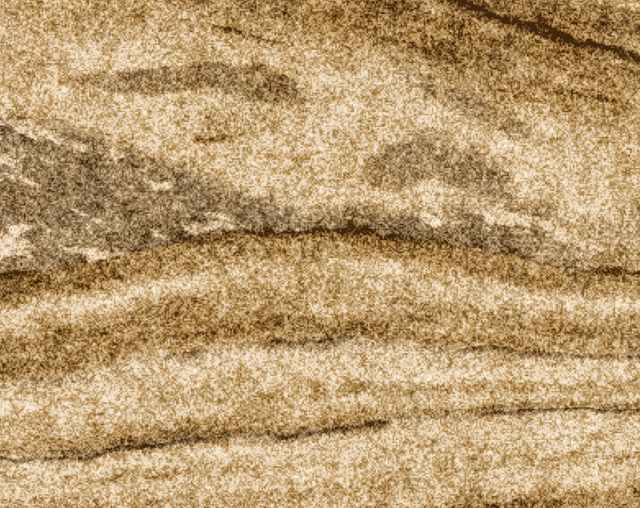
Give the GLSL for this texture, as a Shadertoy shader.

```glsl
// Weathered sandstone: arched beds below a long crack, a grey stained ledge
// above it, and brown slanting beds at the upper right. A scalar tone is built
// from warped bands, stains and cracks, then grained and mapped to a ramp.

const vec3 UMBER = vec3(0.25, 0.15, 0.05);
const vec3 BROWN = vec3(0.51, 0.36, 0.17);
const vec3 OCHRE = vec3(0.71, 0.55, 0.31);
const vec3 STONE = vec3(0.62, 0.52, 0.39);
const vec3 TAN   = vec3(0.80, 0.68, 0.50);
const vec3 CREAM = vec3(0.91, 0.83, 0.71);
const vec3 CHALK = vec3(0.98, 0.94, 0.87);

const float FINE_GRAIN = 0.58;    // contrast of single sand grains
const float COARSE_GRAIN = 0.36;  // contrast of grain clusters
const float GRAIN_SCALE = 310.0;  // grains per canvas height
const float BED_CONTRAST = 0.50;  // strength of the thin layering
const float ARCH_HEIGHT = 0.10;
const float SLANT = 0.29;         // fall of the upper beds

float hash(vec2 p) {
    vec3 q = fract(vec3(p.xyx) * 0.1031);
    q += dot(q, q.yzx + 33.33);
    return fract((q.x + q.y) * q.z);
}

float noise(vec2 p) {
    vec2 i = floor(p), f = fract(p);
    f = f * f * (3.0 - 2.0 * f);
    return mix(mix(hash(i), hash(i + vec2(1, 0)), f.x),
               mix(hash(i + vec2(0, 1)), hash(i + vec2(1, 1)), f.x), f.y);
}

float fbm(vec2 p) {
    float sum = 0.0, amp = 0.5;
    for (int i = 0; i < 5; i++) {
        sum += amp * noise(p);
        p = mat2(1.6, 1.2, -1.2, 1.6) * p + 17.3;
        amp *= 0.5;
    }
    return sum / 0.97;
}

// Soft band of half width w around d = 0
float band(float d, float w) { return exp(-d * d / (w * w)); }

// Sharp upper lip with a softer shadow below it
float crack(float d, float w) {
    return d > 0.0 ? band(d, w * 0.6) : band(d, w * 1.5);
}

// Fades in after a and out after b
float span(float x, float a, float b) {
    return smoothstep(a - 0.04, a + 0.04, x) * (1.0 - smoothstep(b - 0.04, b + 0.04, x));
}

// Ragged elliptical stain
float stain(vec2 p, vec2 centre, vec2 radius, float slope) {
    vec2 q = p - centre;
    q.y -= slope * q.x;
    return 1.0 - smoothstep(0.75, 1.15, length(q / radius));
}

vec3 ramp(float t, float grey) {
    vec3 c = mix(UMBER, mix(BROWN, STONE * 0.72, grey * 0.6), smoothstep(0.03, 0.30, t));
    c = mix(c, mix(OCHRE, STONE, grey), smoothstep(0.30, 0.52, t));
    c = mix(c, mix(TAN, STONE * 1.24, grey * 0.5), smoothstep(0.52, 0.72, t));
    c = mix(c, CREAM, smoothstep(0.72, 0.93, t));
    return mix(c, CHALK, smoothstep(0.95, 1.25, t));
}

void mainImage(out vec4 fragColor, in vec2 fragCoord) {
    vec2 p = fragCoord / iResolution.y;
    float patches = fbm(p * 7.0 + 4.0) - 0.5;
    float rough = fbm(p * 32.0 + 9.0) - 0.5;
    vec2 w = p + 0.05 * vec2(fbm(p * 9.0 + 31.0) - 0.5, patches) + 0.02 * rough;

    // Lower beds: arched near the ledge, tilted near the base
    float arch = ARCH_HEIGHT * band(p.x - 0.62, 0.42);
    float bed = p.y + 0.035 * patches + 0.012 * rough
              - mix(0.1 * p.x, arch, smoothstep(0.1, 0.45, p.y));
    float layers = fbm(vec2(p.x * 3.0, bed * 32.0)) - 0.5;
    float broken = smoothstep(0.40, 0.60, noise(vec2(p.x * 14.0, bed * 20.0)));
    float lower = 0.73 + BED_CONTRAST * layers;
    lower -= 0.26 * band(bed - 0.425, 0.025) + 0.16 * band(bed - 0.315, 0.035);
    lower -= 0.27 * band(bed - 0.265, 0.022) + 0.20 * band(bed - 0.105, 0.018);
    lower -= 0.30 * smoothstep(-0.05, -0.10, bed);
    lower += 0.08 * band(bed - 0.20, 0.03) + 0.06 * band(bed - 0.375, 0.02);
    lower -= 0.35 * broken * (crack(bed - 0.245, 0.007) + crack(bed - 0.092, 0.005));
    float lowerGrey = 0.8 * band(bed - 0.237, 0.012) + 0.7 * band(bed - 0.092, 0.012);

    // Upper beds: pale face turning to brown slanting layers
    float slant = p.y + SLANT * p.x - 1.09 + 0.03 * patches + 0.012 * rough;
    float streaks = fbm(vec2(p.x * 4.0, slant * 34.0) + 50.0) - 0.5;
    float brownBeds = smoothstep(-0.06, 0.08, slant + 0.10 * patches);
    float upper = mix(0.80 + 0.35 * patches, 0.47 + 0.65 * streaks, brownBeds);
    upper -= 0.18 * smoothstep(0.87, 0.99, w.y) * (1.0 - brownBeds);
    upper -= 0.45 * crack(slant - 0.167, 0.008) * smoothstep(0.80, 0.92, p.x);
    upper -= 0.35 * crack(slant + 0.02, 0.005) * span(p.x, 0.42, 0.56);
    upper -= 0.30 * crack(slant - 0.06, 0.006) * span(p.x, 1.12, 1.22);

    // Grey ledge and scattered stains
    float ledgeTop = 0.59 + 0.17 * band(p.x, 0.40);
    float ledge = smoothstep(0.025, -0.025, w.y - ledgeTop) * (1.0 - 0.55 * smoothstep(0.98, 1.12, w.x));
    float spots = stain(w, vec2(0.34, 0.845), vec2(0.22, 0.026), 0.02);
    spots = max(spots, stain(w, vec2(0.51, 0.82), vec2(0.09, 0.036), -0.25));
    spots = max(spots, stain(w, vec2(0.79, 0.675), vec2(0.09, 0.045), 0.2));
    spots = max(spots, stain(w, vec2(0.91, 0.675), vec2(0.11, 0.055), -0.5));
    spots = max(spots, 0.8 * stain(w, vec2(0.92, 0.795), vec2(0.16, 0.024), -0.45));
    upper = mix(upper, 0.47 + 0.30 * patches + 0.2 * streaks, max(ledge, 0.85 * spots));
    float flecks = smoothstep(0.60, 0.70, fbm(vec2(p.x * 13.0, slant * 30.0) + 7.0));
    upper += 0.40 * flecks * ledge;

    // Lifted chip with a shadow under its curved edge
    vec2 chip = w - vec2(0.42, 0.755);
    upper -= 0.12 * stain(w, vec2(0.42, 0.755), vec2(0.065, 0.032), 0.0);
    upper -= 0.45 * crack(chip.y + 0.03 - 4.0 * chip.x * chip.x, 0.006) * span(chip.x, -0.04, 0.05);

    // Join both parts along the main crack
    float lip = p.y - 0.452 - arch + 0.035 * patches + 0.022 * rough;
    float above = smoothstep(-0.004, 0.004, lip);
    float tone = mix(lower, upper, above);
    float gap = 0.35 + 0.65 * smoothstep(0.3, 0.6, noise(vec2(p.x * 9.0, 3.0)));
    tone -= 0.42 * gap * crack(lip, 0.008) + 0.10 * band(lip, 0.03);
    float grey = mix(lowerGrey, max(ledge, 0.6 * spots) * 0.85, above);
    grey = clamp(grey + 0.9 * (fbm(p * 16.0 + 70.0) - 0.42), 0.0, 1.0);

    // Sand grain
    vec2 g = p * GRAIN_SCALE;
    tone += FINE_GRAIN * (noise(g) - 0.5) + COARSE_GRAIN * (noise(g * 0.47 + 11.0) - 0.5);
    tone += 0.40 * rough;
    fragColor = vec4(ramp(tone, grey), 1.0);
}
```
